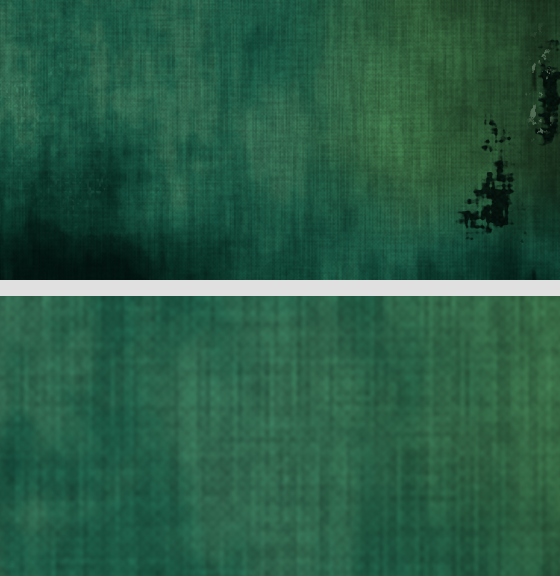
Top: the whole. Bottom: its middle third, enlarged.
A WebGL 2 fragment shader for this texture:

```glsl
#version 300 es
precision highp float;

#define BASE_TONE 0.73
#define CLOUD_CONTRAST 0.55
#define MOTTLE_CONTRAST 0.26
#define THREAD_CONTRAST 0.20
#define GRAIN_CONTRAST 0.14
#define THREADS 84.0
#define FLAKE_LIMIT 0.94
#define FLAKE_EDGE 0.07
#define OLIVE vec3(0.50, 0.97, 0.58)
#define SOOT vec3(0.012, 0.055, 0.04)
#define CHIP vec3(0.36, 0.47, 0.37)

uniform vec2 u_resolution;
out vec4 fragColor;

// Integer hash of a lattice cell, 0 to 1
float hash(vec2 cell) {
  uvec2 q = uvec2(ivec2(cell)) * uvec2(1597u, 3571u);
  uint n = (q.x ^ (q.y << 7)) * 747796405u + 2891336453u;
  n = ((n >> ((n >> 28) + 4u)) ^ n) * 277803737u;
  n = (n >> 22) ^ n;
  return float(n >> 8) / 16777216.0;
}

float noise(vec2 p) {
  vec2 i = floor(p), f = fract(p);
  f = f * f * (3.0 - 2.0 * f);
  return mix(mix(hash(i), hash(i + vec2(1, 0)), f.x),
             mix(hash(i + vec2(0, 1)), hash(i + vec2(1, 1)), f.x), f.y);
}

float fbm(vec2 p) {
  float sum = 0.0, amp = 0.5;
  for (int i = 0; i < 5; i++) {
    sum += amp * noise(p);
    p = mat2(1.6, 1.2, -1.2, 1.6) * p + 17.3;
    amp *= 0.5;
  }
  return sum / 0.97;
}

// Soft elliptical pool of light or shade
float pool(vec2 p, vec2 center, vec2 radius) {
  vec2 d = (p - center) / radius;
  return exp(-dot(d, d));
}

// Tone to green paint, dark to light
vec3 paint(float t) {
  vec3 c = mix(vec3(0.01, 0.08, 0.065), vec3(0.02, 0.13, 0.10), smoothstep(0.0, 0.2, t));
  c = mix(c, vec3(0.04, 0.21, 0.16), smoothstep(0.2, 0.4, t));
  c = mix(c, vec3(0.07, 0.28, 0.22), smoothstep(0.4, 0.56, t));
  c = mix(c, vec3(0.11, 0.35, 0.27), smoothstep(0.56, 0.72, t));
  c = mix(c, vec3(0.19, 0.41, 0.31), smoothstep(0.72, 0.90, t));
  return mix(c, vec3(0.26, 0.47, 0.36), smoothstep(0.90, 1.15, t));
}

void main() {
  vec2 p = gl_FragCoord.xy / u_resolution.y;
  p.x *= 2.0 * u_resolution.y / u_resolution.x;
  vec2 warped = p + 0.16 * (vec2(fbm(p * 4.0), fbm(p * 4.0 + 31.0)) - 0.5);

  // Broad lights and shades
  float tone = BASE_TONE;
  tone += 0.20 * pool(warped, vec2(1.33, 0.55), vec2(0.38, 0.45));
  tone += 0.12 * pool(warped, vec2(0.28, 0.80), vec2(0.35, 0.25));
  tone += 0.10 * pool(warped, vec2(0.80, 0.42), vec2(0.25, 0.20));
  tone += 0.22 * pool(warped, vec2(1.95, 0.10), vec2(0.12, 0.12));
  tone -= 0.52 * pool(warped, vec2(0.10, 0.05), vec2(0.60, 0.32));
  tone -= 0.17 * pool(warped, vec2(0.42, 0.40), vec2(0.11, 0.13));
  tone -= 0.18 * pool(warped, vec2(0.68, 0.44), vec2(0.06, 0.09));
  tone -= 0.24 * smoothstep(0.28, -0.02, warped.y);
  tone -= 0.32 * smoothstep(1.58, 1.92, warped.x);
  tone -= 0.08 * smoothstep(0.75, 1.05, p.y) * smoothstep(1.2, 1.7, p.x);

  // Brushed clouds, stronger mottling on the left
  tone += CLOUD_CONTRAST * (fbm(p * vec2(5.0, 3.4) + 7.0) - 0.5);
  float scuff = 0.45 + 0.9 * pool(p, vec2(0.15, 0.65), vec2(0.5, 0.5));
  tone += MOTTLE_CONTRAST * scuff * (fbm(p * vec2(26.0, 22.0)) - 0.5);
  tone += 0.12 * (noise(p * vec2(38.0, 4.0)) - 0.5);
  vec3 color = paint(tone);

  // Olive glaze over the right
  float glaze = smoothstep(0.95, 1.55, warped.x) * smoothstep(0.05, 0.45, warped.y);
  color = mix(color, color.g * OLIVE, glaze * 0.95);

  // Canvas weave and grain
  float warp = noise(p * vec2(THREADS * 2.2, 9.0)) - 0.5;
  float weft = noise(p * vec2(12.0, THREADS * 1.9)) - 0.5;
  vec2 wave = sin(6.28318 * THREADS * p);
  float grain = noise(p * 125.0 + 3.0) - 0.5;
  color *= 1.0 + THREAD_CONTRAST * (warp + 0.55 * weft + 0.18 * wave.x * wave.y)
         + GRAIN_CONTRAST * grain;

  // Pale dry brush dots caught on the threads
  float dry = pool(p, vec2(0.38, 0.30), vec2(0.25, 0.13)) + pool(p, vec2(0.12, 0.68), vec2(0.24, 0.25));
  float dots = smoothstep(0.62, 0.85, noise(p * vec2(115.0, 95.0) + 50.0));
  color += vec3(0.04, 0.065, 0.055) * dots * dry * smoothstep(0.4, 0.65, fbm(p * 9.0 + 80.0));

  // Dark flakes that break along the weave
  float density = 0.53 * pool(p, vec2(1.76, 0.23), vec2(0.13, 0.13));
  density += 0.34 * pool(p, vec2(1.80, 0.50), vec2(0.13, 0.18));
  density += 0.50 * pool(p, vec2(1.97, 0.68), vec2(0.055, 0.24));
  float torn = 0.6 * fbm(p * vec2(15.0, 19.0) + 40.0);
  torn += 0.2 * noise(p * vec2(105.0, 24.0)) + 0.2 * noise(p * vec2(28.0, 95.0));
  float flake = smoothstep(FLAKE_LIMIT - FLAKE_EDGE, FLAKE_LIMIT + FLAKE_EDGE, density + torn);
  color = mix(color, SOOT * (1.0 + grain), 0.92 * flake);

  // Worn seam and pale chips near the right edge
  float seam = abs(p.x - 1.905 - 0.02 * (noise(vec2(p.y * 9.0, 2.0)) - 0.5));
  color *= 1.0 - 0.45 * smoothstep(0.012, 0.002, seam) * smoothstep(0.3, 0.6, noise(p * vec2(8.0, 14.0)));
  float rim = pool(p, vec2(1.93, 0.68), vec2(0.05, 0.20));
  float chip = smoothstep(0.70, 0.80, fbm(p * vec2(42.0, 32.0) + 90.0) + 0.14 * rim);
  color = mix(color, CHIP, 0.8 * chip * smoothstep(0.15, 0.6, rim));

  fragColor = vec4(clamp(color, 0.0, 1.0), 1.0);
}
```
